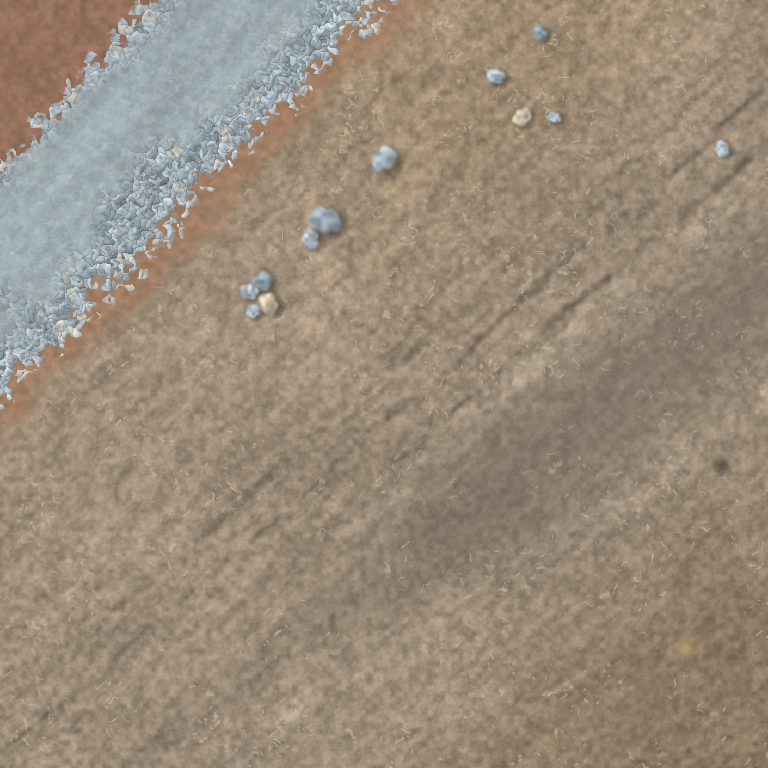
Write a Shadertoy shader that draws this texture.

```glsl
// Aerial view of bare ground: a diagonal gravel road, a rusty soil verge and a
// dry field scored by wheel ruts. Cellular noise makes the rocks and straw;
// value noise stretched along the ruts makes the ploughed grain.

const vec2 ROAD_LINE = vec2(0.48, 1.05);  // lower road edge: offset, slope
const float ROAD_WIDTH = 0.212;
const vec2 RUT_DIR = vec2(0.755, 0.656);
const float ROCK_SCALE = 112.0;
const float STRAW_SCALE = 105.0;
const float CRUMB_CONTRAST = 0.42;

const vec3 TAN_SOIL = vec3(0.615, 0.55, 0.475);
const vec3 WARM_SOIL = vec3(0.645, 0.565, 0.465);
const vec3 GREY_SOIL = vec3(0.50, 0.45, 0.40);
const vec3 OLIVE_SOIL = vec3(0.55, 0.48, 0.395);
const vec3 RUST_SOIL = vec3(0.63, 0.48, 0.375);
const vec3 BANK_SOIL = vec3(0.58, 0.44, 0.36);
const vec3 STRAW = vec3(0.80, 0.74, 0.66);
const vec3 ROAD_DUST = vec3(0.63, 0.68, 0.695);
const vec3 ROCK_DARK = vec3(0.44, 0.49, 0.53);
const vec3 ROCK_LIGHT = vec3(0.77, 0.82, 0.84);
const vec3 ROCK_WARM = vec3(0.78, 0.72, 0.63);

// Loose stones: centre, radius, tone (0 dark, 1 warm and pale)
const vec4 STONES[12] = vec4[12](
    vec4(.341, .633, .015, .4), vec4(.325, .62, .012, .75), vec4(.349, .604, .015, 1),
    vec4(.33, .595, .01, .7), vec4(.423, .713, .021, .4), vec4(.404, .688, .013, .7),
    vec4(.5, .793, .018, .6), vec4(.646, .901, .012, .65), vec4(.703, .957, .011, .35),
    vec4(.68, .848, .013, .92), vec4(.722, .847, .009, .7), vec4(.94, .806, .011, .7));

vec2 hash2(vec2 p) {
    vec3 q = fract(p.xyx * vec3(0.1031, 0.1030, 0.0973));
    q += dot(q, q.yzx + 33.33);
    return fract((q.xx + q.yz) * q.zy);
}

float noise(vec2 p) {
    vec2 i = floor(p), f = fract(p);
    f = f * f * (3.0 - 2.0 * f);
    return mix(mix(hash2(i).x, hash2(i + vec2(1, 0)).x, f.x),
               mix(hash2(i + vec2(0, 1)).x, hash2(i + vec2(1, 1)).x, f.x), f.y);
}

// Layered noise, centred on zero
float fbm(vec2 p) {
    float sum = -0.5, amp = 0.533;
    for (int i = 0; i < 4; i++) {
        sum += amp * noise(p);
        p = mat2(1.6, 1.2, -1.2, 1.6) * p + 7.3;
        amp *= 0.5;
    }
    return sum;
}

// Nearest cell: xy offset to its centre, z gap to the next cell, w random id
vec4 cellular(vec2 p) {
    p += 1.5 * vec2(noise(p * 1.2), noise(p * 1.2 + 31.0));
    vec4 best = vec4(9.0);
    float next = 9.0;
    for (int k = 0; k < 9; k++) {
        vec2 c = floor(p) + vec2(k % 3 - 1, k / 3 - 1);
        vec2 v = c + 0.15 + 0.7 * hash2(c) - p;
        float d = length(v);
        if (d < best.z) { next = best.z; best = vec4(v, d, hash2(c + 41.0).y); }
        else next = min(next, d);
    }
    best.z = next - best.z;
    return best;
}

float ridge(float x, float centre, float width) {
    float k = (x - centre) / width;
    return exp(-k * k);
}

vec3 fieldColor(vec2 p) {
    float along = dot(p, RUT_DIR);
    float across = dot(p, vec2(-RUT_DIR.y, RUT_DIR.x));
    float s = across + 0.022 * fbm(p * 9.0) + 0.006 * noise(p * 60.0) - 0.003;
    float far = smoothstep(0.35, 0.8, along);

    // Broad tints
    vec3 col = mix(TAN_SOIL, WARM_SOIL, smoothstep(0.0, 0.25, across) * smoothstep(0.5, 1.1, along));
    col = mix(col, OLIVE_SOIL, smoothstep(-0.25, -0.5, across));
    float shade = ridge(s, -0.105 - 0.065 * along, 0.03 + 0.05 * far);
    col = mix(col, GREY_SOIL, shade * mix(0.25, 0.85, far));
    col *= 1.0 + 0.15 * fbm(p * 7.0 + 3.0);

    // Wheel ruts and raised strips
    float broken = 1.6 * smoothstep(-0.25, 0.3, fbm(p * 32.0));
    float ruts = ridge(s, 0.01, 0.005) + 0.6 * ridge(s, 0.056, 0.005) + far * ridge(s, -0.04, 0.005);
    float strip = far * ridge(s, -0.064, 0.015) + 0.7 * ridge(s, -0.16 - 0.13 * along, 0.022);
    col = col * (1.0 - 0.17 * broken * ruts) + 0.055 * broken * strip;

    // Ploughed grain, crumbs and twisted flecks of straw
    float rough = 1.0 - 0.4 * shade * far;
    float grain = fbm(vec2(along * 16.0, s * 95.0));
    col *= 1.0 + rough * (0.22 * grain + CRUMB_CONTRAST * fbm(p * 125.0));
    vec4 chip = cellular(p * STRAW_SCALE);
    float a = 40.0 * chip.w;
    vec2 v = mat2(cos(a), sin(a), -sin(a), cos(a)) * chip.xy;
    float fleck = smoothstep(0.42, 0.1, length(v * vec2(0.75, 1.5))) * smoothstep(0.6, 0.95, chip.w);
    float patchy = smoothstep(0.3, 0.65, noise(p * 19.0) + 0.25 * strip);
    return mix(col, STRAW, 0.6 * rough * patchy * fleck);
}

vec3 addStones(vec3 col, vec2 p, float px) {
    for (int i = 0; i < 12; i++) {
        vec4 st = STONES[i];
        vec2 v = (p - st.xy) / st.z;
        float a = atan(v.y, v.x), k = float(i);
        float outline = 0.88 + 0.12 * sin(2.0 * a + k * 2.1) + 0.07 * sin(5.0 * a + k);
        col *= 1.0 - 0.3 * smoothstep(1.4, 0.6, length(v - vec2(0.4, -0.2)));
        vec3 tint = mix(mix(ROCK_DARK, ROCK_LIGHT, st.w), ROCK_WARM, smoothstep(0.8, 0.95, st.w));
        tint *= 0.8 + 0.2 * dot(v, vec2(-0.7, 0.6)) + 0.4 * noise(v * 2.5 + k * 9.0);
        float aa = 1.5 * px / st.z + 0.08;
        col = mix(col, tint, smoothstep(aa, -aa, length(v) - outline));
    }
    return col;
}

void mainImage(out vec4 fragColor, in vec2 fragCoord) {
    float px = 1.0 / iResolution.y;
    vec2 p = fragCoord * px;
    float road = (p.y - ROAD_LINE.x - ROAD_LINE.y * p.x) / length(vec2(1, ROAD_LINE.y));
    float wobble = 0.06 * fbm(p * 16.0);

    // Field with a dark and a yellow clod, then rusty verge and bank
    vec3 col = fieldColor(p);
    col *= 1.0 - 0.35 * ridge(distance(p, vec2(0.94, 0.393)), 0.0, 0.01);
    col = mix(col, vec3(0.76, 0.66, 0.44), 0.7 * ridge(distance(p, vec2(0.893, 0.156)), 0.0, 0.011));
    float soil = 1.0 + 0.32 * fbm(p * 110.0);
    col = mix(col, RUST_SOIL * soil, 0.85 * smoothstep(-0.065, -0.012, road + wobble));
    col = mix(col, BANK_SOIL * soil, smoothstep(0.1, 0.18, road));

    // Gravel: dusty middle, coarse rocks at both rims
    vec4 rock = cellular(p * ROCK_SCALE);
    float inside = min(road, ROAD_WIDTH - road) + wobble + 0.04 * (rock.w - 0.5);
    float rim = smoothstep(0.1, 0.03, road + 1.5 * wobble) + 0.7 * smoothstep(0.17, 0.21, road + wobble);
    vec3 stone = mix(ROCK_DARK, ROCK_LIGHT, 0.2 + 0.8 * rock.w);
    stone = mix(stone, ROCK_WARM, 0.6 * step(0.92, rock.w));
    stone *= 0.85 + 0.3 * dot(rock.xy, vec2(0.7, -0.7)) + 0.3 * noise(p * 200.0);
    stone *= mix(0.82, 1.0, smoothstep(0.0, 0.3, rock.z));
    float streak = fbm(vec2(dot(p, RUT_DIR) * 9.0, road * 50.0));
    vec3 dust = ROAD_DUST * (1.0 + 0.2 * fbm(p * 110.0) + 0.2 * streak);
    col = mix(col, mix(dust, stone, clamp(rim, 0.14, 0.9)), smoothstep(-0.004, 0.004, inside));

    fragColor = vec4(addStones(col, p, px), 1.0);
}
```
